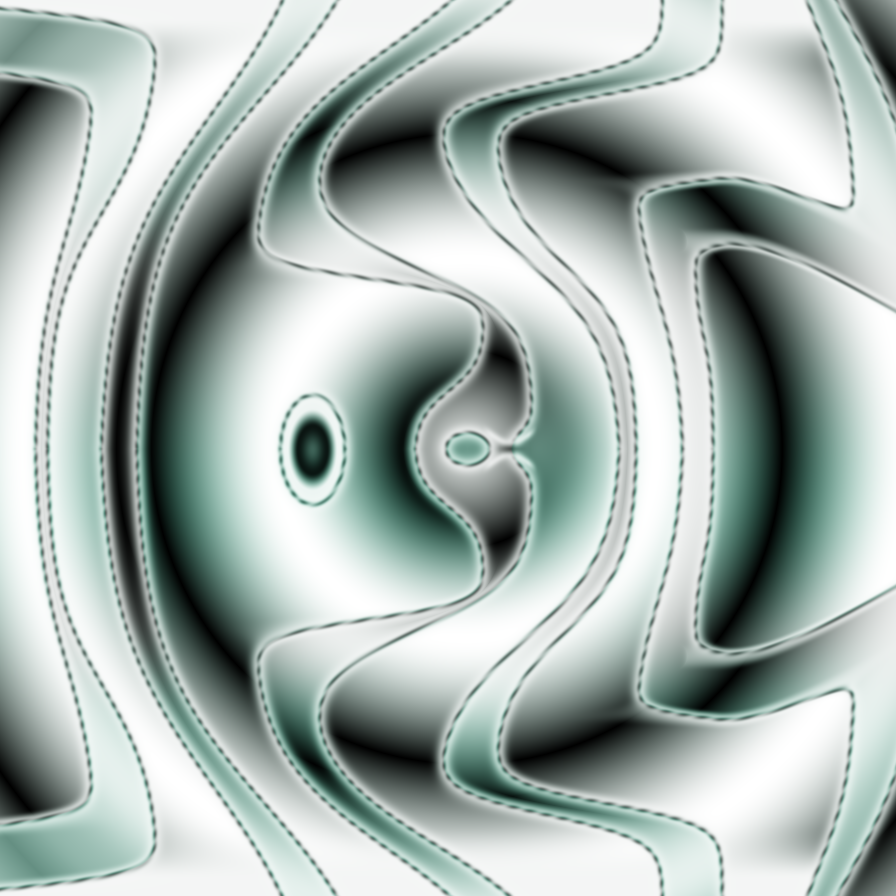
Reproduce this background procedurally as a WebGL 2 fragment shader.

```glsl
#version 300 es
precision highp float;
// Concentric dark rings seen through a set of winding, mirrored ribbons.
// Each ribbon edge is a sum of soft steps x(v), v being the height from the
// mid line; crossing an edge flips between ring field and shifted ring field.

#define RING_CENTER vec2(0.521, 0.499)
#define RING_RADIUS 0.352
#define RING_PERIOD 0.281
#define RIBBON_SHIFT 0.039
#define HALO_WIDTH 0.0084
#define LINE_WIDTH 0.0026
#define LINE_DARKNESS 0.56
#define GREEN_SHIFT vec3(-0.50, 0.19, 0.0)

uniform vec2 u_resolution;
out vec4 fragColor;

const float PI = 3.14159265;
const vec3 FLAT = vec3(0.0, 0.0, 1.0);

// Soft step s = (height, centre, width): returns value and slope.
vec2 softStep(float v, vec3 s) {
  float t = tanh(clamp((v - s.y) / s.z, -9.0, 9.0));
  return s.x * vec2(0.5 + 0.5 * t, 0.5 * (1.0 - t * t) / s.z);
}

// Flips the ribbon mask right of an edge and keeps the nearest edge distance.
// w = (x, sheared height, slope of the shear)
void edge(vec3 w, float x0, vec3 a, vec3 b, vec3 c,
          inout float ribbon, inout float nearest) {
  vec2 g = softStep(w.y, a) + softStep(w.y, b) + softStep(w.y, c);
  float d = (w.x - x0 - g.x) / length(vec2(1.0 - g.y * w.z, g.y));
  float pixel = 1.0 / u_resolution.y;
  ribbon = mix(ribbon, 1.0 - ribbon, smoothstep(-pixel, pixel, d));
  // The edge never leaves the span of its steps.
  vec3 heights = vec3(a.x, b.x, c.x);
  float low = x0 + dot(min(heights, 0.0), vec3(1.0));
  float high = x0 + dot(max(heights, 0.0), vec3(1.0));
  nearest = min(nearest, max(abs(d), max(low - w.x, w.x - high)));
}

// Approximate signed distance to an ellipse.
float ellipse(vec2 p, vec2 radii) {
  float k = length(p / radii);
  return k * (k - 1.0) / max(length(p / (radii * radii)), 0.001);
}

float bell(float x) { return exp(-x * x); }

void main() {
  vec2 p = gl_FragCoord.xy / u_resolution;
  float v = abs(p.y - 0.499);

  // Shear that bends the edges near the right side.
  float t = max(p.x - 0.80, 0.0);
  float k = t + 0.12;
  vec3 w = vec3(p.x, v + 0.72 * t * t / k, 0.72 * t * (t + 0.24) / (k * k));

  // Ribbon edges from left to right.
  float ribbon = 0.0, nearest = 1.0;
  edge(w, 0.038, vec3(0.073, 0.241, 0.130), vec3(-0.30, 0.425, 0.018), FLAT, ribbon, nearest);
  edge(w, 0.052, vec3(0.128, 0.267, 0.111), vec3(-0.40, 0.494, 0.020), FLAT, ribbon, nearest);
  edge(w, 0.109, vec3(0.260, 0.378, 0.182), FLAT, FLAT, ribbon, nearest);
  edge(w, 0.150, vec3(0.293, 0.397, 0.169), FLAT, FLAT, ribbon, nearest);
  edge(w, 0.462, vec3(0.078, 0.065, 0.033), vec3(-0.26, 0.190, 0.0195),
       vec3(0.312, 0.449, 0.111), ribbon, nearest);
  edge(w, 0.569, vec3(0.026, 0.0195, 0.0156), vec3(-0.263, 0.202, 0.0586),
       vec3(0.312, 0.443, 0.098), ribbon, nearest);
  edge(w, 0.694, vec3(-0.215, 0.212, 0.098), vec3(0.260, 0.409, 0.0286), FLAT, ribbon, nearest);
  edge(w, 0.711, vec3(-0.163, 0.206, 0.081), vec3(0.258, 0.396, 0.0247), FLAT, ribbon, nearest);
  edge(w, 0.764, vec3(-0.059, 0.169, 0.104), vec3(0.247, 0.305, 0.013),
       vec3(-0.078, 0.508, 0.078), ribbon, nearest);
  edge(w, 0.796, vec3(-0.021, 0.124, 0.052), vec3(0.40, 0.243, 0.012), FLAT, ribbon, nearest);
  edge(w, 1.029, vec3(-0.195, 0.553, 0.117), FLAT, FLAT, ribbon, nearest);

  // Ring brightness, pushed outwards inside the ribbons, paler far out.
  float r = length(p - RING_CENTER);
  float phase = (r - RING_RADIUS) / RING_PERIOD;
  float field = abs(sin(PI * phase));
  field = mix(field, 0.96, smoothstep(0.42, 0.48, v) * smoothstep(0.95, 0.90, p.x));
  vec2 toGlow = (p - vec2(0.595, 0.499)) / vec2(0.045, 0.06);
  field = mix(field, 0.58, 0.8 * bell(length(toGlow)));
  float shifted = 0.93 * abs(sin(PI * (phase - RIBBON_SHIFT / RING_PERIOD)));
  shifted = mix(shifted, 0.85, 0.6 * smoothstep(0.55, 0.64, r));
  float light = mix(field, shifted, ribbon);

  // Green lies along the mid line outside the ribbons, and far from it inside.
  float tint = mix(0.08 + 0.8 * bell((p.y - 0.44) / 0.15),
                   smoothstep(0.18, 0.32, v) * (p.y < 0.5 ? 0.8 : 0.5), ribbon);

  // Dark oval on the left and green bead in the middle.
  vec2 toOval = p - vec2(0.349, 0.498);
  float oval = ellipse(toOval, vec2(0.036, 0.061));
  float core = length(toOval / vec2(0.027, 0.044));
  float coreLight = mix(0.34, 0.07, smoothstep(0.0, 0.6, core));
  coreLight = mix(coreLight, 0.95, smoothstep(0.6, 1.05, core));
  light = mix(light, coreLight, smoothstep(0.004, -0.004, oval));
  float bead = ellipse(p - vec2(0.522, 0.499), vec2(0.024, 0.018));
  float inBead = smoothstep(0.002, -0.002, bead);
  light = mix(light, 0.54, inBead);
  tint = mix(tint, 0.9, inBead);
  nearest = min(nearest, min(abs(oval), abs(bead)));

  // Pale halo and dashed dark line along every edge.
  light = mix(light, 0.97, 0.86 * bell(nearest / HALO_WIDTH));
  float dash = 0.7 + 0.3 * sin(400.0 * v + 250.0 * p.x);
  light *= 1.0 - LINE_DARKNESS * dash * bell(nearest / LINE_WIDTH);

  // Crossing bright arms with a dark knot, joining the bead to the ribbon edge.
  vec2 toKnot = abs(p - vec2(0.569, 0.499));
  float arm = toKnot.y - length(vec2(0.006, 0.7 * toKnot.x));
  light = mix(light, 0.95, 0.8 * bell(arm / 0.005) * smoothstep(0.032, 0.020, toKnot.x));
  light *= 1.0 - 0.6 * bell(length(toKnot / vec2(0.011, 0.005)));

  vec3 color = vec3(light) + tint * light * (1.0 - light) * GREEN_SHIFT;
  color += vec3(-0.014, 0.012, 0.0) * (1.0 - light) * light * 4.0;
  fragColor = vec4(clamp(color, 0.0, 1.0), 1.0);
}
```
